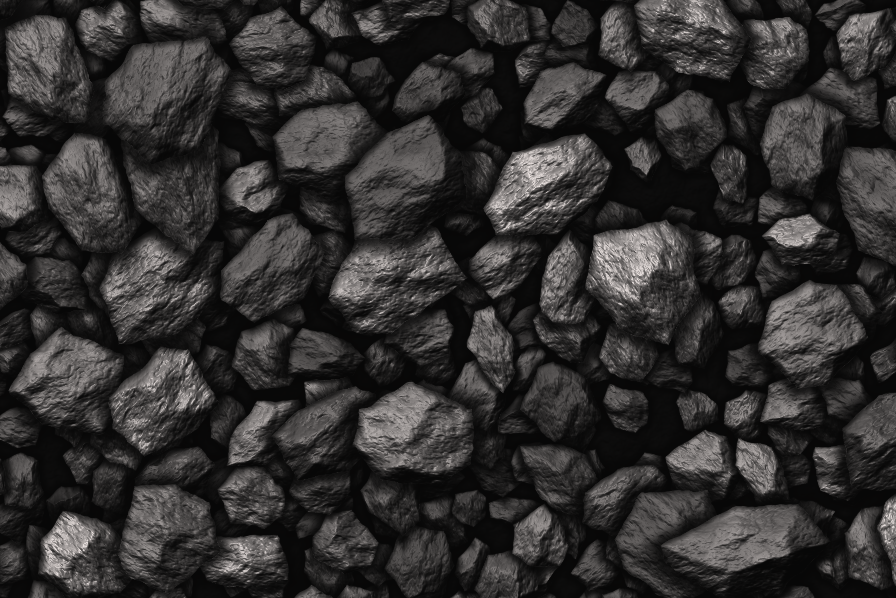
Write a Shadertoy shader that draws this texture.

```glsl
// A dense heap of dark, faceted coal lumps under soft light from above.

const int LAYERS = 3;                                      // back to front
const float CELL_SIZE[3] = float[3](0.085, 0.125, 0.20);   // in canvas heights
const float FILL[3] = float[3](1.0, 0.86, 0.44);           // chance of a lump per cell
const float LAYER_TONE[3] = float[3](0.66, 0.92, 1.04);
const int SIDES = 7;
const float TAU = 6.2831853;
const float ALBEDO = 0.46;
const float GLOSS = 0.26;
const float BUMP = 0.012;
const float GRAIN_SCALE = 16.0;
const float SHADOW_REACH = 0.34;
const float SHADOW_DEPTH = 0.85;
const vec3 LIGHT = vec3(-0.25, 0.42, 0.87);
const vec3 TINT = vec3(1.02, 0.985, 0.975);
const float BLACK = 0.028;

struct Surface {
    vec2 slope;    // height gradient
    float tone;    // reflectance
    float light;   // occlusion, 1 is open
    float gloss;
    mat2 axes;     // grain direction
    vec2 seed;
};

vec3 hash(vec2 p) {
    vec3 q = fract(p.xyx * vec3(0.1031, 0.1030, 0.0973));
    q += dot(q, q.yxz + 33.33);
    return fract((q.xxy + q.yzz) * q.zyx);
}

float corner(vec2 cell, vec2 offset) {
    float a = TAU * hash(cell).x;
    return dot(vec2(cos(a), sin(a)), offset);
}

float gradientNoise(vec2 p) {
    vec2 i = floor(p), f = p - i;
    vec2 u = f * f * f * (f * (f * 6.0 - 15.0) + 10.0);
    vec2 e = vec2(1.0, 0.0);
    return mix(mix(corner(i, f), corner(i + e, f - e), u.x),
               mix(corner(i + e.yx, f - e.yx), corner(i + 1.0, f - 1.0), u.x), u.y);
}

// Chipped rock relief: smooth swells with creased finer octaves
float relief(vec2 p) {
    float sum = gradientNoise(p), amp = 0.55;
    for (int i = 0; i < 3; i++) {
        p = mat2(1.68, 1.26, -1.26, 1.68) * p + 7.3;
        float n = gradientNoise(p);
        sum += amp * mix(n, -abs(n), 0.5);
        amp *= 0.52;
    }
    return sum;
}

// Smooth minimum of two planes, each holding height and gradient
vec3 softMin(vec3 a, vec3 b, float k) {
    float h = clamp(0.5 + 0.5 * (b.x - a.x) / k, 0.0, 1.0);
    return mix(b, a, h) - vec3(k * h * (1.0 - h), 0.0, 0.0);
}

// Paint one convex lump, and its contact shadow, over the surface
void addLump(vec2 p, vec2 cell, int layer, inout Surface s) {
    vec2 seed = cell + 57.0 * float(layer + 1);
    vec3 place = hash(seed), form = hash(seed + 191.7), look = hash(seed + 313.1);
    if (place.z > FILL[layer]) return;

    float size = CELL_SIZE[layer];
    float radius = size * mix(0.43, 0.57, form.x);
    float stretch = sqrt(mix(1.0, 1.75, form.y * form.y));
    vec2 aspect = vec2(stretch, 1.0 / stretch);
    float a = TAU * form.z;
    mat2 turn = mat2(cos(a), -sin(a), sin(a), cos(a));
    vec2 q = turn * (p - (cell + mix(vec2(0.2), vec2(0.8), place.xy)) * size) / (radius * aspect);
    if (dot(q, q) > 3.2) return;

    // Tilted top plane cut by sloping side planes
    vec2 tilt = (look.xy - 0.5) * 0.75;
    vec3 top = vec3(0.42 + dot(tilt, q), tilt);
    float inside = 1e3;
    for (int i = 0; i < SIDES; i++) {
        vec3 h = hash(seed * 1.7 + float(i) * 11.3 + 5.1);
        float b = TAU * (float(i) + 0.65 * h.x) / float(SIDES);
        vec2 dir = vec2(cos(b), sin(b));
        float side = mix(0.74, 1.0, h.y) - dot(q, dir);
        float steep = mix(0.38, 1.9, h.z * h.z);
        inside = min(inside, side);
        top = softMin(top, steep * vec3(side, -dir), 0.05);
    }

    s.light *= 1.0 - SHADOW_DEPTH * smoothstep(-SHADOW_REACH, 0.0, inside);
    float cover = smoothstep(0.0, 1.5 / iResolution.y, inside * radius);
    s.slope = mix(s.slope, transpose(turn) * (top.yz / aspect), cover);
    s.tone = mix(s.tone, LAYER_TONE[layer] * mix(0.65, 1.3, look.z), cover);
    s.light = mix(s.light, mix(0.4, 1.0, smoothstep(0.0, 0.13, inside)), cover);
    s.gloss = mix(s.gloss, fract(look.z * 7.0 + look.x), cover);
    if (cover > 0.5) {
        s.axes = mat2(1.0, 0.0, 0.0, 1.7) * turn;
        s.seed = seed * 3.7;
    }
}

void mainImage(out vec4 fragColor, in vec2 fragCoord) {
    vec2 p = fragCoord / iResolution.y;

    // Ragged outlines
    vec2 ragged = p + 0.006 * vec2(gradientNoise(p * 27.0), gradientNoise(p * 27.0 + 40.0))
                    + 0.002 * gradientNoise(p * 90.0);

    // Heap of lumps, small at the back to large in front
    Surface s = Surface(vec2(0.0), 0.05, 1.0, 0.0, mat2(1.0), vec2(0.0));
    for (int layer = 0; layer < LAYERS; layer++) {
        vec2 home = floor(ragged / CELL_SIZE[layer]);
        for (int k = 0; k < 9; k++)
            addLump(ragged, home + vec2(k % 3 - 1, k / 3 - 1), layer, s);
    }

    // Rough grain along each lump
    vec2 e = vec2(0.002, 0.0);
    float r = relief(s.axes * p * GRAIN_SCALE + s.seed);
    vec2 grain = vec2(relief(s.axes * (p + e) * GRAIN_SCALE + s.seed),
                      relief(s.axes * (p + e.yx) * GRAIN_SCALE + s.seed)) - r;
    vec3 normal = normalize(vec3(-s.slope - BUMP * grain / e.x, 1.0));

    // Soft diffuse light and glossy glints
    vec3 light = normalize(LIGHT);
    float diffuse = max(dot(normal, light), 0.0);
    float glint = pow(max(dot(normal, normalize(light + vec3(0.0, 0.0, 1.0))), 0.0), 26.0);
    float shade = ALBEDO * s.tone * diffuse * diffuse * (1.0 + 0.3 * r);
    shade += GLOSS * s.gloss * s.tone * glint;
    fragColor = vec4(TINT * (BLACK + shade * s.light), 1.0);
}
```
